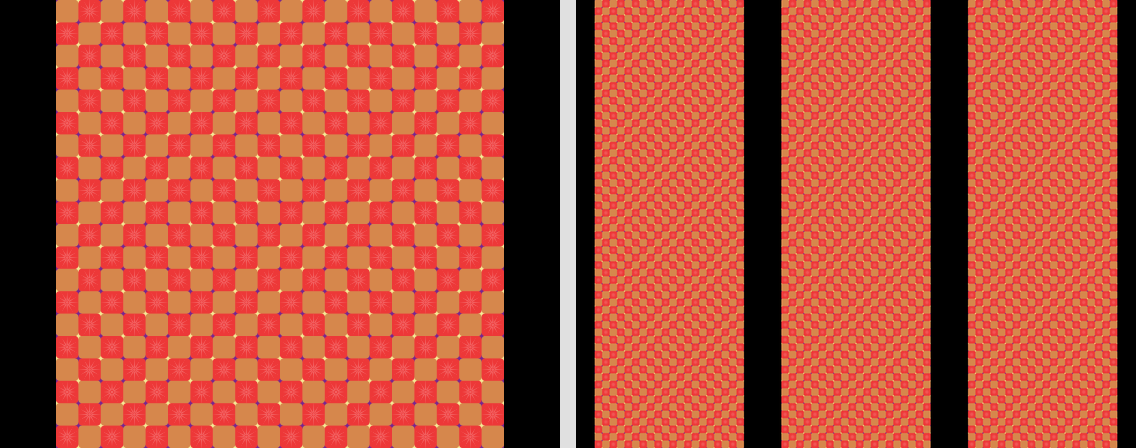
Left, the tile; right, the same tile 3 across and 3 down.
Write a WebGL 2 fragment shader that draws this pattern.

```glsl
#version 300 es
precision highp float;
// Checkerboard of plain and starred rounded tiles, with small jewels in the gaps, between dark side bands.

uniform vec2 u_resolution;
out vec4 outColor;

const float TILES = 20.0;          // tiles across and down the square panel
const float CORNER_RADIUS = 0.21;  // lengths below are in tile widths
const float RAYS = 12.0;
const float RAY_LENGTH = 0.37;
const float LONG_RAY_LENGTH = 0.41;
const float RAY_HALF_WIDTH = 0.045;
const float DISC_RADIUS = 0.115;
const float RING_RADIUS = 0.07;
const float RING_HALF_WIDTH = 0.014;
const float JEWEL_PERIOD = 5.0;    // divides TILES, so the jewels wrap

const vec3 BAND = vec3(0.0);
const vec3 TAN = vec3(0.84, 0.53, 0.30);
const vec3 RED = vec3(0.93, 0.22, 0.22);
const vec3 STAR = vec3(0.95, 0.38, 0.38);
const vec3 PURPLE = vec3(0.47, 0.15, 0.56);
const vec3 CREAM = vec3(0.96, 0.91, 0.58);

const float TAU = 6.2831853;

// Coverage of a shape from its signed distance and the pixel size.
float cover(float dist, float pixel) {
  return clamp(0.5 - dist / pixel, 0.0, 1.0);
}

// Tapered rays around a disc with a ring cut out of it.
float starCoverage(vec2 p, float pixel) {
  float sector = TAU / RAYS;
  float angle = atan(p.y, p.x);
  float ray = floor(angle / sector + 0.5);
  float local = angle - ray * sector;
  vec2 q = length(p) * vec2(cos(local), abs(sin(local)));
  float vertical = step(0.99, abs(sin(ray * sector)));
  float reach = mix(RAY_LENGTH, LONG_RAY_LENGTH, vertical);
  float rays = q.y - RAY_HALF_WIDTH * (1.0 - q.x / reach);
  float shape = min(rays, length(p) - DISC_RADIUS);
  float ring = abs(length(p) - RING_RADIUS) - RING_HALF_WIDTH;
  return cover(shape, pixel) * (1.0 - cover(ring, pixel));
}

// Two cream jewels in every five, stepping along the diagonals.
vec3 jewelColor(vec2 corner) {
  float k = mod(corner.x - corner.y + 0.5, JEWEL_PERIOD);
  bool isCream = floor(k) == 1.0 || floor(k) == 3.0;
  return isCream ? CREAM : PURPLE;
}

void main() {
  // Square panel, centred and as tall as the canvas
  vec2 panel = (gl_FragCoord.xy - 0.5 * u_resolution) / u_resolution.y + 0.5;
  vec2 grid = panel * TILES;
  float pixel = TILES / u_resolution.y;
  vec2 cell = floor(grid);
  vec2 p = grid - cell - 0.5;

  // Checkerboard, smoothed across the nearest tile edge
  bool isRed = mod(cell.x + cell.y, 2.0) < 0.5;
  float edge = max(abs(p.x), abs(p.y)) - 0.5;
  vec3 color = isRed ? mix(TAN, RED, cover(edge, pixel)) : mix(RED, TAN, cover(edge, pixel));

  // Star on the red tiles
  if (isRed) color = mix(color, STAR, starCoverage(p, pixel));

  // Jewel in the gap between four rounded corners
  vec2 q = max(abs(p) - 0.5 + CORNER_RADIUS, 0.0);
  float gap = clamp((length(q) - CORNER_RADIUS) / pixel, 0.0, 1.0);
  color = mix(color, jewelColor(floor(grid + 0.5)), gap);

  // Dark bands left and right of the panel
  float outside = (abs(panel.x - 0.5) - 0.5) * TILES;
  color = mix(BAND, color, cover(outside, pixel));
  outColor = vec4(color, 1.0);
}
```
